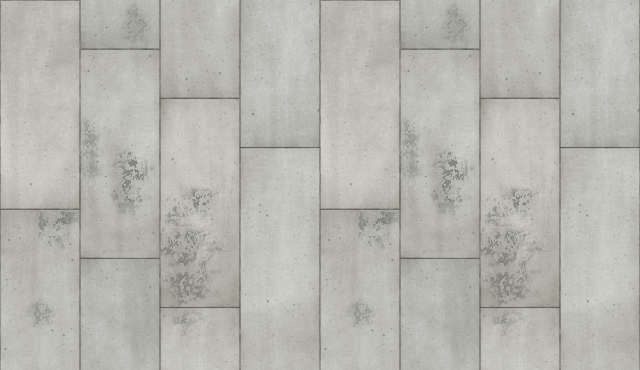
Reproduce this texture procedurally as a Shadertoy shader.

```glsl
const vec3 DARK_CONCRETE = vec3(0.665, 0.66, 0.632);
const vec3 LIGHT_CONCRETE = vec3(0.775, 0.775, 0.755);
const vec3 STAIN_COLOR = vec3(0.50, 0.50, 0.48);
const vec3 PIT_COLOR = vec3(0.45, 0.45, 0.43);
const vec3 JOINT_COLOR = vec3(0.33, 0.33, 0.31);
const float COLUMNS = 8.0;
const float PERIOD = 4.0;

float hash(vec2 p) {
    return fract(sin(dot(p, vec2(127.1, 311.7))) * 43758.5);
}

// Layered, warped sines, roughly -1 to 1
float cloud(vec2 p) {
    float sum = 0.0, amplitude = 0.6;
    for (int i = 0; i < 5; i++) {
        p = mat2(0.8, 0.6, -0.6, 0.8) * p * 1.6 + 1.3;
        p += 0.7 * sin(p.yx * 1.2);
        sum += amplitude * sin(p.x) * cos(p.y);
        amplitude *= 0.68;
    }
    return sum;
}

// Cellular noise: distance to the nearest point and its random id
vec2 cells(vec2 p) {
    vec2 nearest = vec2(9.0, 0.0);
    for (int j = -1; j <= 1; j++)
    for (int i = -1; i <= 1; i++) {
        vec2 cell = floor(p) + vec2(i, j);
        vec2 point = cell + vec2(hash(cell), hash(cell + 17.3));
        float d = length(point - p);
        if (d < nearest.x) nearest = vec2(d, hash(cell + 41.7));
    }
    return nearest;
}

// Small round holes, present in a share of the cells
float pits(vec2 p, float scale, float radius, float share, float px) {
    vec2 c = cells(p * scale);
    float r = radius * (0.5 + 0.5 * fract(c.y * 57.0));
    return step(1.0 - share, c.y) * (1.0 - smoothstep(r - px, r + px, c.x / scale));
}

// Ragged worn patch kept inside its own column
float patchMask(vec2 p, vec2 center, vec2 radius, float ragged) {
    float d = length((p - center) / radius) + 0.5 * ragged;
    return (1.0 - smoothstep(0.2, 1.15, d)) * float(floor(p.x) == floor(center.x));
}

// Fine crumbs that merge into flakes where the clouds are thick
float crumbs(vec2 p) {
    vec2 bent = p + 0.02 * vec2(cloud(p * 14.0), cloud(p * 14.0 + 5.0));
    vec2 c = cells(bent * vec2(40.0, 30.0));
    float density = 0.42 + 0.55 * cloud(p * 7.0);
    return smoothstep(-0.15, 0.15, density - c.y) * (1.0 - 0.5 * c.x);
}

float line(float d, float width, float px) {
    return 1.0 - smoothstep(width - 0.5 * px, width + 0.7 * px, d);
}

void mainImage(out vec4 fragColor, in vec2 fragCoord) {
    // One unit is one column width
    float px = COLUMNS / iResolution.x;
    vec2 p = fragCoord * px;
    p.x = mod(p.x, PERIOD);

    // Staggered slabs, the last column being longer
    float column = floor(p.x);
    bool isLast = column > 2.5;
    float slabLength = isLast ? 3.1 : 2.615;
    float firstJoint = isLast ? -0.32 : 2.01 - 0.614 * column;
    float row = floor((p.y - firstJoint) / slabLength);
    vec2 local = vec2(p.x - column, p.y - firstJoint - row * slabLength);
    vec2 edge = min(local, vec2(1.0, slabLength) - local);
    vec2 slab = vec2(column, row);
    vec2 q = p + 9.0 * vec2(hash(slab + 3.1), hash(slab + 8.7));

    // Clouded surface with upright streaks and fine grain
    float tone = 0.83 + 0.30 * (hash(slab + 5.0) - 0.5);
    tone += 0.46 * cloud(q * 0.9) + 0.24 * cloud(q * vec2(5.0, 0.9));
    tone += 0.12 * cloud(q * 11.0) + 0.36 * (cells(q * 30.0).x - 0.45);

    // Grime gathered along the borders, heaviest above each joint
    float grime = 0.7 + 0.6 * cloud(q * 1.5);
    tone -= 0.60 * grime * exp(-edge.x * 11.0);
    tone -= 0.60 * grime * exp(-edge.y * 7.0);
    tone -= 0.45 * grime * exp(-local.y * 3.5);
    vec3 color = mix(DARK_CONCRETE, LIGHT_CONCRETE, clamp(tone, -0.7, 1.25));
    color += 0.010 * (hash(slab + 2.0) - 0.5) * vec3(1.0, 0.0, -1.0);

    // Worn patches, strong and faint
    float ragged = cloud(p * 5.0);
    float strong = patchMask(p, vec2(2.32, 1.35), vec2(0.36, 0.85), ragged);
    strong = max(strong, patchMask(p, vec2(2.52, 2.05), vec2(0.20, 0.30), ragged));
    strong = max(strong, patchMask(p, vec2(1.64, 2.33), vec2(0.28, 0.40), ragged));
    strong = max(strong, patchMask(p, vec2(0.73, 1.80), vec2(0.28, 0.28), ragged));
    float faint = patchMask(p, vec2(1.14, 2.75), vec2(0.20, 0.55), ragged);
    faint = max(faint, patchMask(p, vec2(0.49, 0.70), vec2(0.18, 0.22), ragged));
    faint = max(faint, patchMask(p, vec2(1.68, 4.25), vec2(0.20, 0.35), ragged));
    float grit = crumbs(p);
    float wear = strong * (0.20 + 0.90 * grit) + faint * (0.22 + 0.45 * grit);
    color = mix(color, STAIN_COLOR, min(wear, 0.9));

    // Air holes
    float holes = 0.8 * pits(p, 4.0, 0.012, 0.18, px);
    holes = max(holes, 0.5 * pits(p + 5.3, 10.0, 0.007, 0.28, px));
    color = mix(color, PIT_COLOR, holes);

    // Thin continuous joints, slightly uneven
    float uneven = cloud(p * 8.0);
    float width = 0.006 + 0.002 * uneven;
    float joint = max(0.80 * line(edge.x, width, px), 0.90 * line(edge.y, width, px));
    color = mix(color, JOINT_COLOR, joint * (0.92 + 0.08 * uneven));

    fragColor = vec4(clamp(color, 0.0, 1.0), 1.0);
}
```
